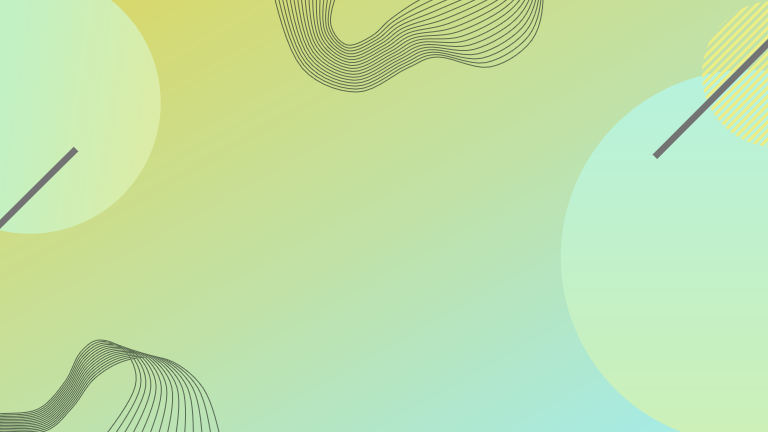
Write a Shadertoy shader that draws this background.

```glsl
// Soft diagonal gradient with tinted discs, a striped disc, two grey bars
// and two ribbons of fine lines. Each ribbon blends between two splines.
// All lengths are in percent of the canvas height.

const int KNOTS = 10;
const int STEPS = 7;
const vec3 YELLOW = vec3(0.845, 0.85, 0.43);
const vec3 GREEN = vec3(0.76, 0.882, 0.645);
const vec3 CYAN = vec3(0.655, 0.92, 0.89);
const vec3 INK = vec3(0.2, 0.25, 0.2);
const vec3 BAR_GREY = vec3(0.45);
const vec3 STRIPE = vec3(0.93, 0.93, 0.52);

// Antialiased coverage of a signed distance
float fill(float dist, float px) {
    return clamp(0.5 - dist / px, 0.0, 1.0);
}

float disc(vec2 p, vec2 centre, float radius, float px) {
    return fill(length(p - centre) - radius, px);
}

float segmentDistance(vec2 p, vec2 a, vec2 b) {
    vec2 ab = b - a;
    float t = clamp(dot(p - a, ab) / dot(ab, ab), 0.0, 1.0);
    return length(p - a - ab * t);
}

// Bar with square ends
float bar(vec2 p, vec2 a, vec2 b, float halfWidth, float px) {
    vec2 along = normalize(b - a);
    vec2 q = p - 0.5 * (a + b);
    vec2 local = abs(vec2(dot(q, along), dot(q, vec2(-along.y, along.x))));
    vec2 edge = local - vec2(0.5 * length(b - a), halfWidth);
    return fill(max(edge.x, edge.y), px);
}

// Parallel diagonal stripes, half on and half off
float stripes(vec2 p, float period, float px) {
    float phase = fract((p.y - p.x) * 0.7071 / period);
    return fill((abs(phase - 0.5) - 0.25) * period, px);
}

vec2 catmullRom(vec2 a, vec2 b, vec2 c, vec2 d, float t) {
    return b + 0.5 * t * (c - a + t * (2.0 * a - 5.0 * b + 4.0 * c - d
           + t * (3.0 * (b - c) + d - a)));
}

// Ribbon of thin curves spread evenly between two splines
float ribbon(vec2 p, vec2 first[KNOTS], vec2 last[KNOTS], int count, float px) {
    float nearest = 1e4;
    for (int line = 0; line < count; line++) {
        float blend = float(line) / float(count - 1);
        vec2 a = mix(first[0], last[0], blend);
        vec2 b = mix(first[1], last[1], blend);
        vec2 c = mix(first[2], last[2], blend);
        vec2 start = b;
        for (int k = 3; k < KNOTS; k++) {
            vec2 d = mix(first[k], last[k], blend);
            for (int s = 1; s <= STEPS; s++) {
                vec2 end = catmullRom(a, b, c, d, float(s) / float(STEPS));
                nearest = min(nearest, segmentDistance(p, start, end));
                start = end;
            }
            a = b;
            b = c;
            c = d;
        }
    }
    float width = 0.17;
    return fill(nearest - 0.5 * max(width, px), px) * min(1.0, width / px);
}

vec3 background(vec2 p) {
    float t = dot(vec2(p.x, 100.0 - p.y), vec2(0.0049, 0.0087));
    vec3 warm = mix(YELLOW, GREEN, clamp((t - 0.15) / 0.72, 0.0, 1.0));
    return mix(warm, CYAN, clamp((t - 0.87) / 0.73, 0.0, 1.0));
}

void mainImage(out vec4 fragColor, in vec2 fragCoord) {
    float px = 100.0 / iResolution.y;
    vec2 p = fragCoord * px;
    vec3 color = background(p);

    // Tinted discs
    float leftShade = clamp((p.x - 0.15 * (p.y - 76.0)) / 37.0, 0.0, 1.0);
    vec3 leftTint = mix(vec3(0.76, 0.945, 0.77), vec3(0.86, 0.925, 0.65), leftShade);
    color = mix(color, leftTint, disc(p, vec2(6.9, 76.2), 30.3, px));
    vec3 rightTint = mix(vec3(0.80, 0.94, 0.72), vec3(0.715, 0.95, 0.87), clamp(p.y / 84.0, 0.0, 1.0));
    color = mix(color, rightTint, disc(p, vec2(173.1, 40.5), 43.3, px));

    // Striped disc and bars
    float hatch = disc(p, vec2(179.4, 82.9), 16.9, px) * stripes(p, 1.4, px);
    color = mix(color, STRIPE, hatch);
    float bars = max(bar(p, vec2(-3.0, 45.1), vec2(17.6, 65.5), 0.75, px),
                     bar(p, vec2(151.6, 63.7), vec2(182.0, 94.2), 0.75, px));
    color = mix(color, BAR_GREY, bars);

    // Line ribbons, evaluated only near their own corner of the canvas
    float ink = 0.0;
    if (p.y > 77.0 && abs(p.x - 95.0) < 33.0) {
        vec2 outer[KNOTS] = vec2[KNOTS](vec2(63.9, 109), vec2(63.4, 101.2), vec2(69.9, 84.3), vec2(82.6, 78.7),
            vec2(94.4, 84.3), vec2(101.4, 86.8), vec2(113.4, 84.5), vec2(123.1, 90.7), vec2(125.7, 101.2), vec2(122.7, 110.4));
        vec2 inner[KNOTS] = vec2[KNOTS](vec2(81, 109), vec2(77.8, 101.2), vec2(76.6, 94.2), vec2(80.3, 89.6),
            vec2(86.1, 91.7), vec2(90.7, 95.8), vec2(98.4, 100.7), vec2(111, 106), vec2(119, 110), vec2(120, 118));
        ink = ribbon(p, outer, inner, 17, px);
    } else if (p.y < 24.0 && p.x < 54.0) {
        vec2 crest[KNOTS] = vec2[KNOTS](vec2(-8.1, 3.7), vec2(-0.5, 4.2), vec2(8.8, 5.3), vec2(15, 11.6),
            vec2(18.5, 18.3), vec2(23.1, 21.3), vec2(29.2, 18.5), vec2(31.3, 10.6), vec2(24.3, -0.9), vec2(17.4, -7.6));
        vec2 sweep[KNOTS] = vec2[KNOTS](vec2(-8.1, -0.9), vec2(-0.5, -0.2), vec2(10.4, 0.2), vec2(16.7, 5.6),
            vec2(22, 12.5), vec2(29.6, 16.7), vec2(38.9, 16.7), vec2(47, 10.2), vec2(50.9, -0.9), vec2(51.4, -7.6));
        ink = ribbon(p, crest, sweep, 14, px);
    }
    fragColor = vec4(mix(color, INK, ink), 1.0);
}
```
